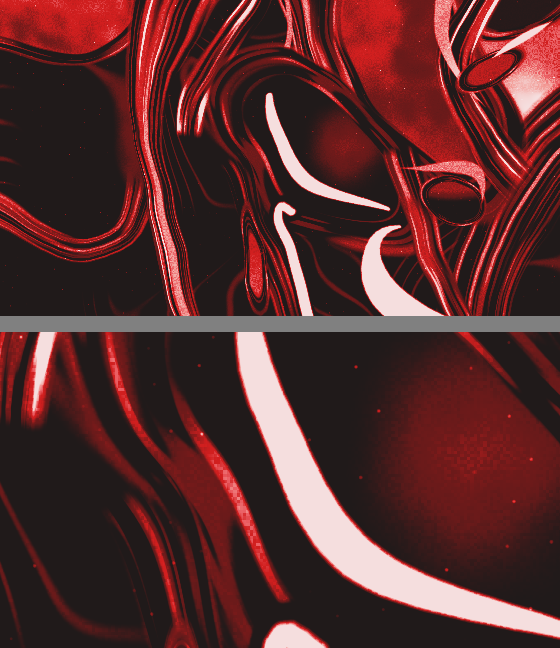
Top: the whole. Bottom: its middle third, enlarged.
Write a Shadertoy shader that draws this texture.

```glsl
// Poured marbled paint: ink pools, red silk lobes, streaked bands and pale ribbons.
// Curves and ellipses in warped space paint one tone, which a colour ramp then tints.

const vec3 INK = vec3(.125, .1, .1), WINE = vec3(.42, .1, .1), RED = vec3(.82, .12, .12);
const vec3 ROSE = vec3(.92, .37, .39), BLUSH = vec3(.95, .61, .59), CREAM = vec3(.96, .87, .87);
const float SOFT = .003;

float hash(vec2 p) {
  vec3 q = fract(p.xyx * vec3(.1031, .103, .0973));
  q += dot(q, q.yzx + 33.33);
  return fract((q.x + q.y) * q.z);
}

float noise(vec2 p) {
  vec2 i = floor(p), f = p - i;
  f = f * f * (3. - 2. * f);
  return mix(mix(hash(i), hash(i + vec2(1, 0)), f.x),
             mix(hash(i + vec2(0, 1)), hash(i + 1.), f.x), f.y);
}

vec2 warp(vec2 p, float scale, float amount) {
  return p + amount * (vec2(noise(p * scale + 7.), noise(p * scale + 41.)) - .5);
}

vec3 ramp(float t) {
  vec3 c = mix(INK, WINE, smoothstep(.03, .3, t));
  c = mix(c, RED, smoothstep(.3, .6, t));
  c = mix(c, ROSE, smoothstep(.62, .76, t));
  c = mix(c, BLUSH, smoothstep(.76, .87, t));
  return mix(c, CREAM, smoothstep(.87, .97, t));
}

// Quadratic curve: x = signed distance, y = position along it
vec2 curve(vec2 p, vec2 a, vec2 b, vec2 c) {
  vec2 best = vec2(9, 0), from = a;
  for (float i = 1.; i < 15.; i++) {
    float t = i / 14.;
    vec2 to = mix(mix(a, b, t), mix(b, c, t), t), e = to - from, v = p - from;
    float h = clamp(dot(v, e) / dot(e, e), 0., 1.), d = length(v - e * h);
    if (d < abs(best.x)) best = vec2(e.x * v.y < e.y * v.x ? -d : d, (i - 1. + h) / 14.);
    from = to;
  }
  return best;
}

// Tilted ellipse: x = rough signed distance, y = position on its long axis
vec2 lobe(vec2 p, vec2 centre, float angle, vec2 radii) {
  float s = sin(angle), c = cos(angle);
  vec2 q = mat2(c, -s, s, c) * (p - centre) / radii;
  return vec2((length(q) - 1.) * min(radii.x, radii.y), q.x);
}

float streaks(float across, float along, float seed) {
  float broad = noise(vec2(across, along * 2.5) + seed);
  float fine = noise(vec2(across * 2.3, along * 4.) + seed * 1.7);
  return .5 * smoothstep(.38, .8, broad) + .35 * smoothstep(.5, .78, fine);
}

void strands(inout float tone, vec2 c, float width, float count, float strength) {
  float s = c.x / width, ends = smoothstep(0., .08, c.y) * smoothstep(1., .92, c.y);
  float lines = strength * streaks(s * count, c.y, strength * count * 7.);
  tone = mix(tone, lines, ends * smoothstep(1., .75, abs(s)));
}

// Widths are given for the start, middle and end
void ribbon(inout float tone, vec2 c, vec3 w, float value) {
  float width = mix(mix(w.x, w.y, c.y), mix(w.y, w.z, c.y), c.y);
  tone = mix(tone, value, smoothstep(SOFT, -SOFT, abs(c.x) - width));
}

void pool(inout float tone, vec2 l, float fill, float rim) {
  float lines = .95 * streaks(l.x / rim * 5., l.y * .6, rim * 900.);
  tone = mix(tone, lines, smoothstep(rim, rim * .7, l.x));
  tone = mix(tone, fill, smoothstep(SOFT, -SOFT, l.x));
}

void mainImage(out vec4 fragColor, in vec2 fragCoord) {
  vec2 uv = fragCoord / iResolution.y;
  vec2 p = warp(warp(uv, 3.5, .07), 9., .018);
  vec2 swirl = warp(warp(uv, 2.6, .5), 5., .14);
  float silk = smoothstep(.2, .8, noise(swirl * vec2(7, 4)));
  float mottle = .6 * noise(p * 9.) + .4 * noise(p * 24.);

  // Faint swirling threads on ink
  float field = noise(vec2(swirl.x * 2.2 + swirl.y, swirl.y * 1.6));
  float thread = smoothstep(.15, 0., abs(fract(field * 9.) - .5));
  float tone = .27 * thread * smoothstep(.35, .65, noise(swirl * 2.5 + 19.)) * (.5 + mottle);

  // Left: corner lobe, lower sweep and long bands
  pool(tone, lobe(p, vec2(.14, 1.06), .1, vec2(.33, .21)), .3 + .5 * mottle, .05);
  strands(tone, curve(p, vec2(-.14, .39), vec2(.36, .05), vec2(.43, .46)), .055, 6., .85);
  strands(tone, curve(p, vec2(.9, 1.12), vec2(.6, .75), vec2(.6, .56)), .05, 4., 1.2);
  vec2 band = curve(p, vec2(.64, 1.14), vec2(.27, .62), vec2(.67, -.14));
  strands(tone, band, mix(.15, .05, smoothstep(.1, .6, band.y)), 7., 1.25);
  ribbon(tone, band, vec3(-.01, .013, .012), .84);

  // Upper right silk
  float sheen = .22 + .4 * silk + .2 * mottle + .3 * smoothstep(.17, 0., length(p - vec2(1.67, .66)));
  pool(tone, lobe(p, vec2(1.68, .75), .5, vec2(.31, .28)), sheen, .05);
  pool(tone, lobe(p, vec2(1.68, 1), .3, vec2(.15, .07)), .08, .03);

  // Fan of streaks in the dark corner
  strands(tone, curve(p, vec2(1.95, .68), vec2(1.48, .42), vec2(1.47, -.16)), .15, 11., .95);

  // Great red lobe and its folds
  pool(tone, lobe(p, vec2(1.31, .81), -1.1, vec2(.36, .16)), .24 + .3 * mottle + .18 * silk, .09);
  strands(tone, curve(p, vec2(1.64, 1.14), vec2(1.27, .75), vec2(1.64, .4)), .065, 5., 1.3);
  ribbon(tone, curve(p, vec2(1.38, 1.1), vec2(1.42, .85), vec2(1.52, .66)), vec3(.03, .02, 0), .78 + .2 * mottle);
  pool(tone, lobe(p, vec2(1.57, .79), .5, vec2(.09, .035)), .5, .02);
  ribbon(tone, curve(p, vec2(1.58, .83), vec2(1.66, .89), vec2(1.77, .94)), vec3(0, .025, 0), .96);

  // Central ink pool with its cream crescent
  strands(tone, curve(p, vec2(.91, 1.14), vec2(.98, .64), vec2(1.27, .2)), .07, 5., 1.);
  ribbon(tone, curve(p, vec2(.9, 1.1), vec2(.93, .78), vec2(.76, .67)), vec3(0, .022, 0), .8);
  float ember = .36 * smoothstep(.2, 0., length(p - vec2(1.1, .53))) * (.6 + .7 * mottle);
  pool(tone, lobe(p, vec2(1.01, .52), -.75, vec2(.29, .16)), ember, .085);
  ribbon(tone, curve(p, vec2(.835, .68), vec2(.85, .4), vec2(1.21, .34)), vec3(.01, .036, .007), .97);

  // Lower folds: hook, leaf, knot and spill
  strands(tone, curve(p, vec2(.72, .5), vec2(.82, .3), vec2(1, -.14)), .045, 4., .8);
  vec2 hook = curve(p, vec2(.93, .35), vec2(.82, .46), vec2(1.03, -.08));
  ribbon(tone, hook, vec3(.028), .02);
  ribbon(tone, hook, vec3(.01, .015, .02), .97);
  pool(tone, lobe(p, vec2(.81, .19), -1.4, vec2(.1, .02)), .45 + .3 * mottle, .02);
  strands(tone, curve(p, vec2(1.26, .55), vec2(1.3, .25), vec2(1.48, -.14)), .05, 4., 1.1);
  pool(tone, lobe(p, vec2(1.41, .39), -.3, vec2(.085, .06)), .45 * smoothstep(.38, .43, p.y), .02);
  ribbon(tone, curve(p, vec2(1.26, .47), vec2(1.55, .54), vec2(1.5, .38)), vec3(0, .035, 0), .8);
  ribbon(tone, curve(p, vec2(1.24, .29), vec2(1.02, .21), vec2(1.4, -.06)), vec3(.005, .03, .05), .97);

  // Fine grain and sparkling specks
  tone *= 1. + .22 * (hash(floor(uv * 288.)) - .5) * smoothstep(.95, .8, tone);
  vec2 cell = floor(uv * 42.), jitter = .6 * vec2(hash(cell + 5.), hash(cell + 17.)) + .2;
  float speck = smoothstep(.11, .03, length(fract(uv * 42.) - jitter));
  tone += .5 * speck * step(.86, hash(cell + 29.)) * hash(cell + 61.);
  fragColor = vec4(ramp(clamp(tone, 0., 1.)), 1);
}
```
